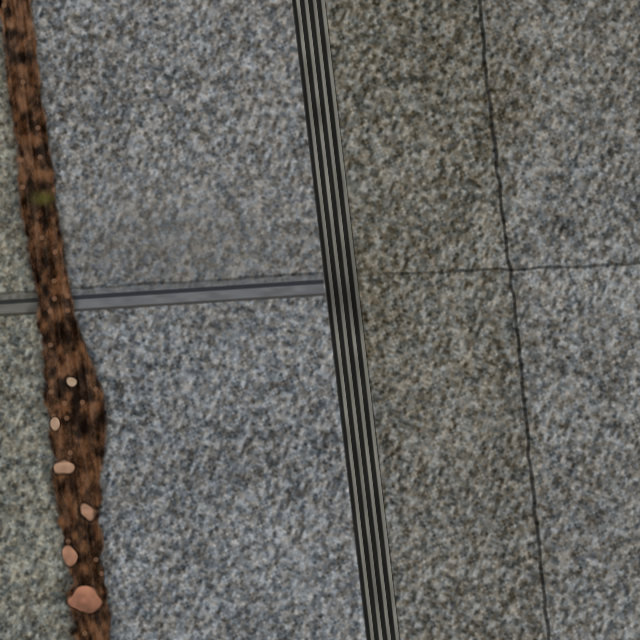
This texture is drawn by a Shadertoy shader. Its source:

```glsl
float hash(vec2 p) {
    vec3 q = fract(vec3(p.xyx) * 0.1031);
    q += dot(q, q.yzx + 33.33);
    return fract((q.x + q.y) * q.z);
}

float noise(vec2 p) {
    vec2 i = floor(p), f = fract(p);
    f = f * f * (3.0 - 2.0 * f);
    return mix(mix(hash(i), hash(i + vec2(1, 0)), f.x),
               mix(hash(i + vec2(0, 1)), hash(i + vec2(1, 1)), f.x), f.y);
}

float fbm(vec2 p) {
    float sum = 0.0, amp = 0.5;
    for (int i = 0; i < 4; i++) {
        sum += amp * noise(p);
        p = mat2(1.6, 1.2, -1.2, 1.6) * p + 7.3;
        amp *= 0.5;
    }
    return sum / 0.9375;
}

// Soft line of given half width around zero distance
float line(float d, float halfWidth) {
    float blur = 0.0012 + 0.5 / iResolution.y;
    return 1.0 - smoothstep(halfWidth - blur, halfWidth + blur, abs(d));
}

float spot(vec2 p, vec2 centre, vec2 size) {
    vec2 d = (p - centre) / size;
    return exp(-dot(d, d));
}

vec3 concrete(vec2 p, float stripX, float crackX) {
    vec3 leftSlab = mix(vec3(0.425, 0.425, 0.42), vec3(0.425, 0.432, 0.435), smoothstep(0.4, 0.55, p.y));
    vec3 midSlab = mix(vec3(0.385, 0.375, 0.34), vec3(0.395, 0.39, 0.37), p.y);
    vec3 rightSlab = mix(vec3(0.40, 0.395, 0.375), vec3(0.425, 0.425, 0.415), smoothstep(0.05, 0.35, p.y));
    vec3 col = mix(leftSlab, midSlab, step(0.026, stripX));
    col = mix(col, rightSlab, smoothstep(-0.03, 0.04, crackX));

    // Broad stains
    col *= 0.9 + 0.2 * fbm(p * 7.0);
    col -= vec3(0.04, 0.05, 0.065) * spot(p, vec2(0.80, 0.16), vec2(0.045, 0.09));
    col -= 0.10 * spot(p, vec2(0.885, 0.35), vec2(0.025, 0.012));
    col -= vec3(0.035, 0.04, 0.05) * spot(p, vec2(0.58, 0.49), vec2(0.05, 0.12));
    col += 0.025 * spot(p, vec2(0.88, 0.43), vec2(0.12, 0.06));

    // Aggregate grain, calmer just above the cross joint
    vec2 g = mat2(0.9, -0.35, 0.35, 0.9) * p;
    float grain = 0.29 * (noise(g * vec2(165, 120)) - 0.5) + 0.19 * (noise(g * 260.0 + 31.0) - 0.5);
    float calm = spot(p, vec2(0.27, 0.38), vec2(0.23, 0.09));
    col += grain * (1.0 - 0.45 * calm);
    float tint = noise(p * 140.0 + 80.0) - 0.5;
    return col + tint * vec3(0.04, 0.0, -0.045);
}

vec3 soil(vec2 p, float across) {
    float clumps = fbm(p * vec2(85, 55));
    vec3 col = mix(vec3(0.09, 0.065, 0.05), vec3(0.43, 0.30, 0.21), smoothstep(0.15, 0.9, clumps));
    // Fibrous streaks follow the channel
    float fibre = noise(vec2(across * 260.0, p.y * 25.0));
    col += 0.14 * (fibre - 0.5) * (1.0 - 0.5 * p.y);
    float moss = spot(p, vec2(0.067, 0.31), vec2(0.018, 0.010));
    return mix(col, vec3(0.27, 0.29, 0.13), moss * 0.8);
}

void mainImage(out vec4 fragColor, in vec2 fragCoord) {
    vec2 p = fragCoord / iResolution.xy;
    p.y = 1.0 - p.y; // distance down from the top
    float aa = 0.0015 + 0.5 / iResolution.y;
    float stripX = p.x - 0.456 - 0.117 * p.y;
    float crackX = p.x - 0.749 - 0.11 * p.y + 0.002 * sin(p.y * 9.0);
    vec3 col = concrete(p, stripX, crackX);

    // Thin cracks in the right slabs
    float wobble = 0.004 * (noise(p * 45.0) - 0.5);
    float rightSide = smoothstep(0.045, 0.06, stripX);
    col *= 1.0 - 0.5 * line(crackX + wobble, 0.0026);
    float crossCrack = p.y - 0.431 + 0.045 * (p.x - 0.56) + wobble;
    col *= 1.0 - rightSide * line(crossCrack, 0.0022) * (0.18 + 0.25 * noise(p * 30.0));

    // Raised joint bar between the left slabs
    float bar = p.y - 0.474 + 0.064 * (p.x - 0.124);
    float leftSide = 1.0 - smoothstep(-0.004, 0.0, stripX);
    vec3 metal = vec3(0.40, 0.405, 0.415) + 0.07 * (noise(p * vec2(60, 190)) - 0.5);
    col *= 1.0 - leftSide * 0.28 * line(bar + 0.023 + wobble, 0.0025);
    col = mix(col, metal * 0.92, leftSide * 0.65 * line(bar + 0.016, 0.005));
    col = mix(col, metal, leftSide * line(bar, 0.011));
    col = mix(col, vec3(0.17, 0.18, 0.20), leftSide * 0.9 * line(bar + 0.0095, 0.0032));
    col = mix(col, vec3(0.23, 0.22, 0.21), leftSide * 0.75 * line(bar - 0.0105, 0.002));

    // Grooved strip: four dark channels and pale ridges
    float groove = fract(stripX / 0.013);
    float ridge = smoothstep(0.38, 0.62, groove) * (1.0 - smoothstep(0.88, 1.0, groove));
    float worn = 0.82 + 0.3 * noise(vec2(stripX * 150.0, p.y * 28.0));
    worn *= 1.0 - 0.22 * spot(p, vec2(0.54, 0.46), vec2(0.1, 0.06));
    vec3 strip = mix(vec3(0.13, 0.13, 0.125), vec3(0.47, 0.465, 0.435), ridge) * worn;
    col += 0.07 * line(stripX + 0.004, 0.003) * smoothstep(0.45, 0.6, p.y);
    col = mix(col, strip, smoothstep(-aa, aa, stripX) * smoothstep(-aa, aa, 0.052 - stripX));

    // Soil channel with a ragged outline and a bulge below the middle
    float ragged = 0.022 * (fbm(p * 32.0) - 0.5) * (0.5 + p.y);
    float soilL = -0.005 + 0.124 * p.y + ragged;
    float bulge = 0.034 * exp(-pow((p.y - 0.64) / 0.13, 2.0));
    float soilR = 0.047 + 0.128 * p.y + bulge + 0.6 * ragged;
    float outer = 1.0 - smoothstep(-aa, aa, p.x - soilL);
    col = mix(col, col * vec3(0.97, 0.95, 0.87), outer);
    float inside = smoothstep(-0.004, 0.004, p.x - soilL) * smoothstep(-0.004, 0.004, soilR - p.x);
    float shade = smoothstep(-0.02, 0.0, p.x - soilL) * smoothstep(-0.014, 0.0, soilR - p.x);
    col = mix(col * (1.0 - 0.25 * shade), soil(p, p.x - 0.126 * p.y), inside);

    // Small grit, then larger pebbles down the channel
    vec2 cell = p * 42.0, id = floor(cell);
    vec2 jitter = vec2(hash(id), hash(id + 17.0)) * 0.5 + 0.25;
    float grit = 1.0 - smoothstep(0.10, 0.24, length(fract(cell) - jitter));
    col = mix(col, vec3(0.48, 0.36, 0.28), inside * grit * step(0.72, hash(id + 5.0)) * 0.75);
    for (int i = 0; i < 6; i++) {
        float k = float(i);
        float y = 0.595 + 0.068 * k;
        vec2 centre = vec2(0.017 + 0.124 * y + 0.021 * cos(k * 2.2), y);
        float radius = 0.008 + 0.0005 * k * k;
        vec2 d = (p - centre) * vec2(1.0 + 0.3 * sin(k * 2.0), 1.0);
        float edge = length(d) - radius + 0.008 * (noise(p * 70.0) - 0.5);
        vec3 stone = mix(vec3(0.64, 0.55, 0.46), vec3(0.57, 0.40, 0.32), k / 5.0);
        stone *= 1.0 - 8.0 * d.y + 0.2 * (noise(p * 130.0) - 0.5);
        col *= 1.0 - 0.35 * (1.0 - smoothstep(0.0, 0.006, edge));
        col = mix(col, stone, 1.0 - smoothstep(-aa, aa, edge));
    }
    fragColor = vec4(clamp(col, 0.0, 1.0), 1.0);
}
```
